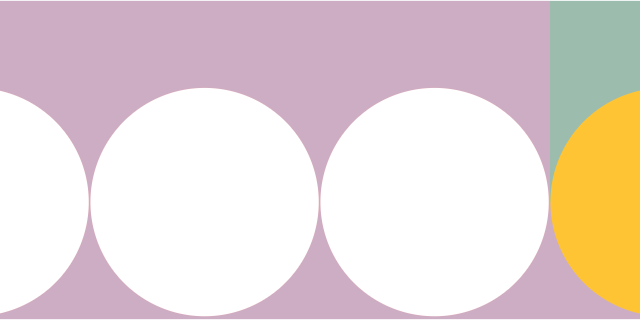
Write a WebGL 1 fragment shader that draws this background.

```glsl
precision highp float;

uniform vec2 u_resolution;

#define MAUVE vec3(0.80, 0.68, 0.77)
#define SAGE vec3(0.61, 0.74, 0.68)
#define AMBER vec3(1.0, 0.77, 0.20)
#define SALMON vec3(0.94, 0.62, 0.62)
#define SPACING 0.71875
#define RADIUS 0.3568
#define FIRST_X -0.0794
#define CENTER_Y 0.3685
#define PANEL_X 1.7188
#define RIM_WIDTH 0.0011
#define BORDER 0.0026

// Antialiased coverage, one pixel wide, of the region where dist < 0
float coverage(float dist) {
  return clamp(0.5 - dist * u_resolution.y, 0.0, 1.0);
}

void main() {
  vec2 p = gl_FragCoord.xy / u_resolution.y;

  // Mauve ground with a sage panel at the upper right
  float panel = coverage(max(PANEL_X - p.x, CENTER_Y - p.y));
  vec3 color = mix(MAUVE, SAGE, panel);

  // Row of repeated discs: white ones, then amber from the fourth onward
  float index = floor((p.x - FIRST_X) / SPACING + 0.5);
  vec2 center = vec2(FIRST_X + index * SPACING, CENTER_Y);
  float disc = length(p - center) - RADIUS;
  float isAmber = step(2.5, index);

  // Faint salmon rim around the white discs
  float rim = coverage(disc - RIM_WIDTH) * (1.0 - isAmber);
  color = mix(color, SALMON, 0.45 * rim);
  color = mix(color, mix(vec3(1.0), AMBER, isAmber), coverage(disc));

  // Hairline white borders along the top and bottom
  float edge = min(p.y, 1.0 - p.y);
  color = mix(color, vec3(1.0), coverage(edge - BORDER));

  gl_FragColor = vec4(color, 1.0);
}
```
